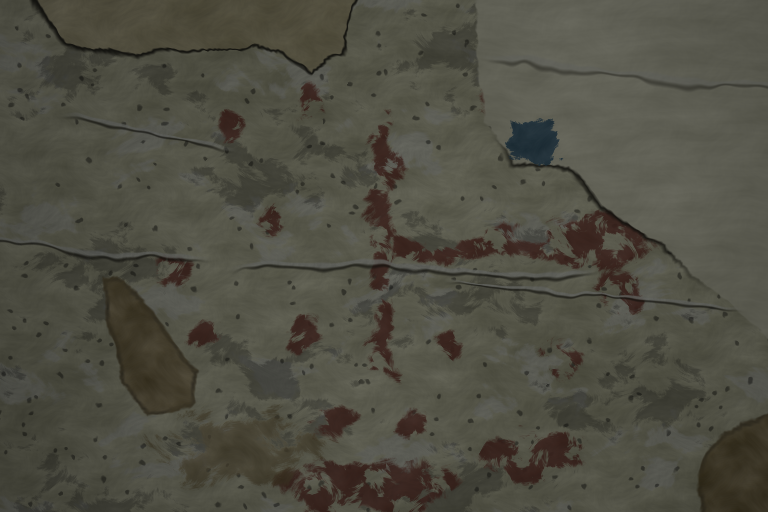
Reproduce this texture procedurally as a Shadertoy shader.

```glsl
// Dim weathered plaster wall with a worn red painted cross and ring of spots.
// Layered sines give wear and relief, cellular noise gives pits, and warped
// polygons give the flaking layers and the holes down to brown mortar.

const vec3 PLASTER = vec3(0.335, 0.335, 0.285);
const vec3 LIMEWASH = vec3(0.365, 0.365, 0.322);
const vec3 SCRAPE = vec3(0.365, 0.37, 0.355);
const vec3 MORTAR = vec3(0.255, 0.23, 0.165);
const vec3 RED_PAINT = vec3(0.215, 0.125, 0.105);
const vec3 BLUE_PAINT = vec3(0.11, 0.175, 0.215);
const vec3 SHADOW = vec3(0.06, 0.058, 0.045);

vec2 hash2(vec2 p) {
    vec3 q = fract(p.xyx * vec3(0.1031, 0.103, 0.0973));
    q += dot(q, q.yzx + 33.33);
    return fract((q.xx + q.yz) * q.zy);
}

// Layered, rotated and self-warped sines
float wave(vec2 p, int octaves) {
    float sum = 0.0, amp = 0.5;
    for (int i = 0; i < octaves; i++) {
        sum += amp * sin(p.x) * cos(p.y);
        p += 0.55 * sin(p.yx + float(i));
        p = mat2(1.52, 1.14, -1.14, 1.52) * p + 1.7;
        amp *= 0.62;
    }
    return sum;
}

// Cellular noise: distance to the nearest point and its random id
vec2 cells(vec2 p) {
    vec2 best = vec2(9.0, 0.0);
    for (int k = 0; k < 9; k++) {
        vec2 cell = floor(p) + vec2(k % 3 - 1, k / 3 - 1);
        vec2 rnd = hash2(cell);
        float d = length(cell + rnd - p);
        if (d < best.x) best = vec2(d, fract(rnd.x * 7.3 + rnd.y));
    }
    return best;
}

float box(vec2 p, vec2 halfSize) {
    vec2 d = abs(p) - halfSize;
    return max(d.x, d.y);
}

float ellipse(vec2 p, vec2 radii) {
    return (length(p / radii) - 1.0) * min(radii.x, radii.y);
}

// Signed distance to an eight-sided polygon
float polygon(vec2 p, vec2[8] v) {
    float d = 9.0, side = 1.0;
    for (int i = 0; i < 8; i++) {
        vec2 a = v[i], e = v[(i + 7) % 8] - a, w = p - a;
        d = min(d, length(w - e * clamp(dot(w, e) / dot(e, e), 0.0, 1.0)));
        bvec3 c = bvec3(w.y >= 0.0, w.y < e.y, e.x * w.y > e.y * w.x);
        if (all(c) || all(not(c))) side = -side;
    }
    return side * d;
}

float fill(float d, float soft) { return smoothstep(soft, -soft, d); }

// Raised grey crack with a dark underside
vec3 ridge(vec3 col, vec2 p, vec2 a, vec2 b, float width) {
    float t = (p.x - a.x) / (b.x - a.x);
    float h = p.y - mix(a.y, b.y, t) - 0.014 * wave(vec2(p.x * 11.0, a.y * 40.0), 4);
    float ends = smoothstep(0.0, 0.07, min(p.x - a.x, b.x - p.x));
    float w = max(0.002, width * (0.75 + 0.7 * wave(vec2(p.x * 25.0, b.y * 30.0), 3)));
    col = mix(col, SCRAPE, 0.8 * ends * smoothstep(w, w * 0.3, abs(h)));
    return mix(col, SHADOW, 0.65 * ends * smoothstep(w * 0.7 + 0.001, 0.0, abs(h + w)));
}

// Distance to the cross, its ring of spots and the larger stains
float redMarks(vec2 p) {
    float d = box(p - vec2(0.745, 0.52), vec2(0.017, 0.25));
    d = min(d, box(p - vec2(1.01, 0.513), vec2(0.24, 0.018)));
    for (int i = 0; i < 15; i++) {
        float angle = float(i) * 0.419 + 0.25;
        vec2 rnd = hash2(vec2(float(i) * 3.1 + 5.0, 8.0));
        float reach = i % 3 == 0 ? 0.22 : 0.31 + 0.12 * rnd.x;
        vec2 spot = vec2(0.75, 0.49) + reach * vec2(1.1, 0.9) * vec2(cos(angle), sin(angle));
        d = min(d, ellipse(p - spot, 0.02 + 0.02 * rnd.yx));
    }
    d = min(d, ellipse(p - vec2(1.16, 0.53), vec2(0.1, 0.055)));
    d = min(d, ellipse(p - vec2(1.04, 0.11), vec2(0.1, 0.045)));
    return min(d, ellipse(p - vec2(0.72, 0.05), vec2(0.16, 0.05)));
}

void mainImage(out vec4 fragColor, in vec2 fragCoord) {
    vec2 p = fragCoord / iResolution.y, grain = vec2(38.0, 48.0);
    float broad = wave(p * 5.0 + 2.0, 5);
    float fine = wave(p * grain, 6);
    float relief = fine - wave((p + vec2(-0.003, 0.004)) * grain, 6);
    float streak = wave(p * vec2(13.0, 85.0) + broad, 4);
    vec2 rough = p + 0.012 * vec2(wave(p * 21.0, 5), wave(p * 23.0 + 4.0, 5));

    // Worn plaster, grey scrapes, grime and pits
    vec3 col = PLASTER + 0.035 * broad + 0.02 * streak + 0.03 * fine;
    float scrape = wave(p * vec2(13.0, 21.0) + 7.0, 5) + 0.35 * fine;
    col = mix(col, SCRAPE, 0.6 * smoothstep(0.3, 0.55, scrape));
    float grime = wave(p * vec2(9.0, 14.0) + 3.0, 4) + 0.6 * fine;
    col *= 1.0 - 0.25 * smoothstep(0.3, 0.6, grime);
    vec2 pit = cells(rough * 32.0);
    col *= 1.0 - 0.4 * smoothstep(0.2, 0.08, pit.x) * step(0.8, pit.y);

    // Red paint, rubbed through to the plaster
    float wear = smoothstep(-0.32, 0.02, wave(p * 54.0 + 9.0, 5) + 0.3 * broad);
    float red = fill(redMarks(rough) + 0.018 * fine, 0.006) * wear;
    col = mix(col, RED_PAINT + 0.03 * fine, 0.88 * red);

    // Holes down to the mortar
    float hole = polygon(rough, vec2[8](vec2(0.205, 0.46), vec2(0.24, 0.46), vec2(0.31, 0.37),
        vec2(0.39, 0.28), vec2(0.38, 0.21), vec2(0.29, 0.19), vec2(0.23, 0.26), vec2(0.21, 0.38)));
    hole = min(hole, ellipse(rough - vec2(1.53, 0.03), vec2(0.17, 0.16)));
    float shallow = ellipse(rough - vec2(0.47, 0.12), vec2(0.12, 0.06)) + 0.05 * fine;
    float bare = max(fill(hole, 0.003), 0.7 * fill(shallow, 0.012));
    col = mix(col, MORTAR + 0.06 * fine + 0.04 * broad, bare);
    col = mix(col, SHADOW, smoothstep(0.008, 0.0, abs(hole + 0.004)) * (0.25 + 0.3 * fine));

    // Upper left skin of plaster with its cast shadow
    float skin = polygon(rough, vec2[8](vec2(0.03, 1.05), vec2(0.13, 0.92), vec2(0.26, 0.895),
        vec2(0.49, 0.915), vec2(0.61, 0.86), vec2(0.67, 0.9), vec2(0.7, 1.05), vec2(0.3, 1.1)));
    col = mix(col, SHADOW, 0.9 * smoothstep(0.011 + 0.008 * broad, 0.002, skin));
    col = mix(col, PLASTER * vec3(0.98, 0.94, 0.88) + 0.03 * (fine + broad), fill(skin, 0.002));

    // Right limewash layer, dark along its torn diagonal, and a blue remnant
    float wash = polygon(rough, vec2[8](vec2(0.93, 1.05), vec2(0.94, 0.76), vec2(1.0, 0.69),
        vec2(1.11, 0.67), vec2(1.17, 0.6), vec2(1.29, 0.52), vec2(1.55, 0.3), vec2(1.6, 1.05)));
    float torn = smoothstep(0.95, 1.02, p.x) * smoothstep(1.42, 1.25, p.x);
    col = mix(col, SHADOW, 0.85 * torn * smoothstep(0.012, 0.002, wash));
    float washed = fill(wash, 0.003);
    col = mix(col, LIMEWASH + 0.03 * broad + 0.018 * streak + 0.012 * fine, washed);
    float blue = ellipse(rough - vec2(1.05, 0.722), vec2(0.058, 0.042)) + 0.03 * fine;
    col = mix(col, BLUE_PAINT + 0.05 * fine, 0.9 * fill(blue, 0.004));

    // Long cracks
    col = ridge(col, p, vec2(-0.1, 0.55), vec2(0.42, 0.485), 0.008);
    col = ridge(col, p, vec2(0.44, 0.485), vec2(1.18, 0.468), 0.009);
    col = ridge(col, p, vec2(0.86, 0.46), vec2(1.46, 0.39), 0.006);
    col = ridge(col, p, vec2(0.11, 0.775), vec2(0.47, 0.71), 0.006);
    col = mix(col, ridge(col, p, vec2(0.93, 0.89), vec2(1.6, 0.82), 0.011), 0.6);

    // Raking light and falloff toward the lower left
    col *= 1.0 - 0.14 * clamp(relief, -1.0, 1.0) * (1.0 - 0.6 * washed);
    vec2 away = p - vec2(0.87, 0.58);
    fragColor = vec4(col * (1.04 - 0.23 * dot(away, away)), 1.0);
}
```
